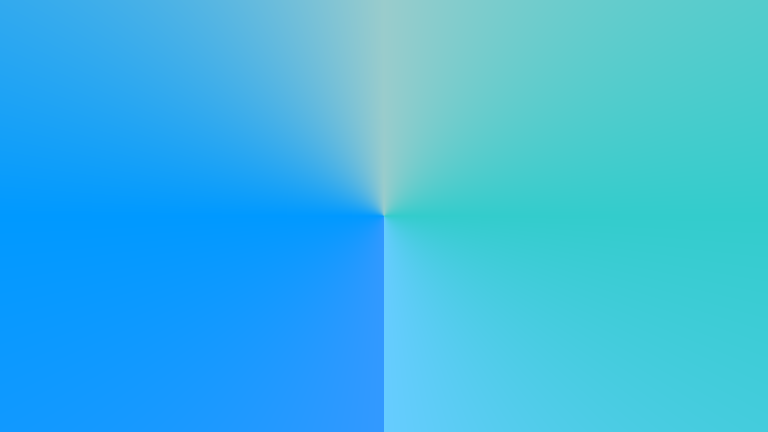
Give the GLSL for this background, as a WebGL 2 fragment shader.

```glsl
#version 300 es
precision highp float;

uniform vec2 u_resolution;
out vec4 fragColor;

// Blend through three colours; turn runs from 0 (down) over 1 (level) to 2 (up)
vec3 sweep(vec3 down, vec3 level, vec3 up, float turn) {
    return mix(mix(down, level, min(turn, 1.0)), up, max(turn - 1.0, 0.0));
}

void main() {
    // Centred position in units of the canvas height
    vec2 p = (gl_FragCoord.xy - 0.5 * u_resolution) / u_resolution.y;
    float pixel = 1.0 / u_resolution.y;

    // Quarter turns away from straight down, mirrored on both sides
    float turn = atan(max(abs(p.x), 1e-6), -p.y) / radians(90.0);

    // Both halves meet in the same pale tone at the top
    vec3 pale = vec3(0.6, 0.8, 0.8);
    vec3 blueSide = sweep(vec3(0.2, 0.6, 1.0), vec3(0.0, 0.6, 1.0), pale, turn);
    vec3 tealSide = sweep(vec3(0.4, 0.8, 1.0), vec3(0.2, 0.8, 0.8), pale, turn);

    // Smoothed seam between the halves
    float right = clamp(p.x / pixel + 0.5, 0.0, 1.0);
    fragColor = vec4(mix(blueSide, tealSide, right), 1.0);
}
```
